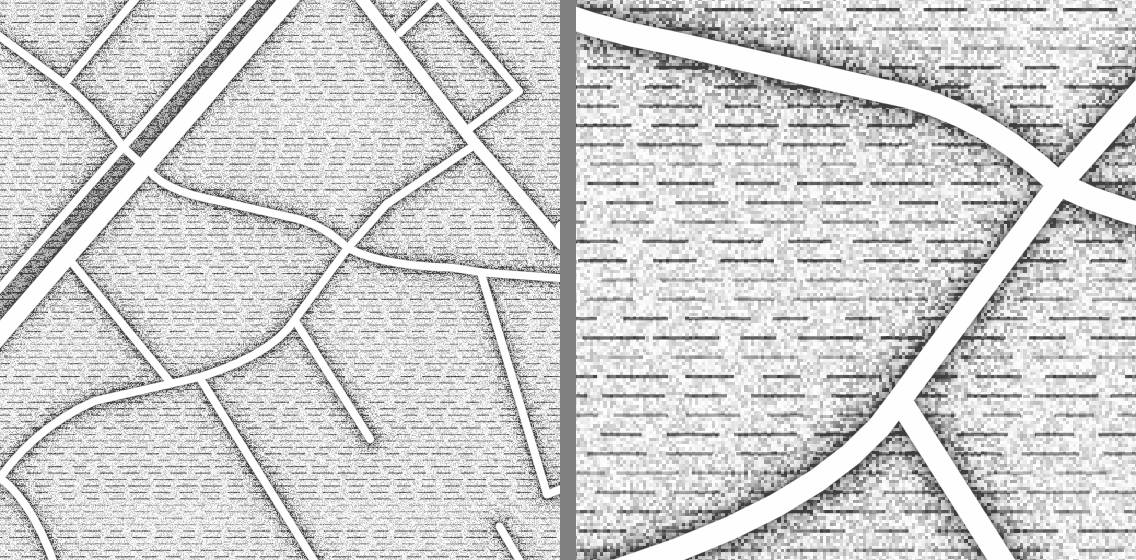
Left: the whole. Right: its middle third, enlarged.
Write a WebGL 1 fragment shader that draws this texture map.

```glsl
precision highp float;
uniform vec2 u_resolution;

#define STREET 0.0070        // half widths of the roads
#define BOULEVARD 0.0104
#define AVENUE 0.0160
#define GRAIN_CELLS 512.0    // stipple grains across the canvas
#define GRAIN_INK 0.25
#define EDGE_INK 0.42        // soft outline beside the roads
#define EDGE_REACH 0.0045
#define HALO_GAIN 1.9        // stipple build-up near the roads
#define HALO_REACH 0.015
#define DASH_ROWS 87.0
#define DASH_PERIOD 0.043
#define DASH_HALF 0.0010

vec2 point;                  // canvas position being shaded
vec2 pen;                    // end of the last stroke
float halfWidth = STREET;
float roadDist = 1.0;        // signed distance to the nearest road edge

float hash(vec2 p) {
  return fract(sin(dot(p, vec2(12.9898, 78.233))) * 43758.5453);
}

float segmentDist(vec2 a, vec2 b) {
  vec2 ab = b - a, ap = point - a;
  return length(ap - ab * clamp(dot(ap, ab) / dot(ab, ab), 0.0, 1.0));
}

// Road drawing with a pen: move, straight stroke, quadratic bend
void moveTo(float x, float y) { pen = vec2(x, y); }

void strokeTo(vec2 end) {
  roadDist = min(roadDist, segmentDist(pen, end) - halfWidth);
  pen = end;
}

void lineTo(float x, float y) { strokeTo(vec2(x, y)); }

void bendTo(vec2 control, vec2 end) {
  vec2 start = pen;
  for (int i = 1; i <= 7; i++) {
    float t = float(i) / 7.0;
    strokeTo(mix(mix(start, control, t), mix(control, end, t), t));
  }
}

void drawRoads() {
  // Wide diagonal roads
  halfWidth = AVENUE;
  moveTo(-0.013, 0.388); lineTo(0.526, 1.013);
  halfWidth = BOULEVARD;
  moveTo(0.637, 1.013); lineTo(0.846, 0.746); lineTo(1.003, 0.564); lineTo(1.003, 0.595);

  // Street beside the avenue
  halfWidth = STREET;
  moveTo(-0.013, 0.471); lineTo(0.461, 1.013);

  // Winding street from west to east
  moveTo(-0.01, 0.942); lineTo(0.115, 0.850);
  bendTo(vec2(0.172, 0.803), vec2(0.221, 0.736));
  lineTo(0.267, 0.694);
  bendTo(vec2(0.297, 0.658), vec2(0.391, 0.641));
  lineTo(0.514, 0.613);
  bendTo(vec2(0.573, 0.603), vec2(0.621, 0.557));
  bendTo(vec2(0.684, 0.525), vec2(0.807, 0.522));
  lineTo(0.866, 0.513); lineTo(1.02, 0.502);

  // Winding street from south-west to north-east
  moveTo(0.099, -0.013);
  bendTo(vec2(0.059, 0.102), vec2(0.0, 0.147));
  bendTo(vec2(0.065, 0.238), vec2(0.169, 0.284));
  lineTo(0.358, 0.327);
  bendTo(vec2(0.488, 0.368), vec2(0.527, 0.430));
  lineTo(0.621, 0.557); lineTo(0.690, 0.635); lineTo(0.846, 0.740);

  // Side streets
  moveTo(0.115, 0.850); lineTo(0.251, 1.013);
  moveTo(0.714, 0.941); lineTo(0.785, 1.010);
  moveTo(0.779, 1.010); lineTo(0.927, 0.837); lineTo(0.840, 0.772);
  moveTo(0.130, 0.529); lineTo(0.303, 0.319);
  moveTo(0.358, 0.323); lineTo(0.568, -0.013);
  moveTo(0.527, 0.427); lineTo(0.661, 0.216);
  moveTo(0.859, 0.512); lineTo(0.977, 0.117); lineTo(1.010, 0.130);
  moveTo(0.892, 0.060); lineTo(0.935, -0.013);
}

// Rows of broken horizontal dashes with uneven length and strength
float dashInk(float pixel) {
  float row = floor(point.y * DASH_ROWS);
  float across = (fract(point.y * DASH_ROWS) - 0.5) / DASH_ROWS;
  float along = point.x / DASH_PERIOD + hash(vec2(row, 3.0));
  vec2 cell = vec2(floor(along), row);
  float halfLength = DASH_PERIOD * mix(0.24, 0.46, hash(cell));
  float offset = abs(fract(along) - 0.5) * DASH_PERIOD;
  float body = clamp(0.5 + (DASH_HALF - abs(across)) / pixel, 0.0, 1.0);
  float ends = clamp(0.5 + (halfLength - offset) / pixel, 0.0, 1.0);
  return body * ends * mix(0.22, 0.58, hash(vec2(row, 7.0)));
}

void main() {
  float pixel = 1.0 / min(u_resolution.x, u_resolution.y);
  point = gl_FragCoord.xy * pixel;
  drawRoads();

  // Stippled ground, denser and darker towards the roads
  float outside = max(roadDist, 0.0);
  float grain = pow(hash(floor(point * GRAIN_CELLS)), 1.7);
  float ink = GRAIN_INK * grain * (1.0 + HALO_GAIN * exp(-outside / HALO_REACH));
  ink += EDGE_INK * exp(-outside / EDGE_REACH);

  // Shaded strip between the avenue and its side street
  float strip = segmentDist(vec2(-0.013, 0.430), vec2(0.494, 1.013));
  ink += 0.2 * (1.0 - smoothstep(0.010, 0.018, strip));

  ink = min(ink + dashInk(pixel), 0.75);
  float ground = smoothstep(-0.7 * pixel, 0.9 * pixel, roadDist);
  gl_FragColor = vec4(vec3(0.995 - ink * ground), 1.0);
}
```
